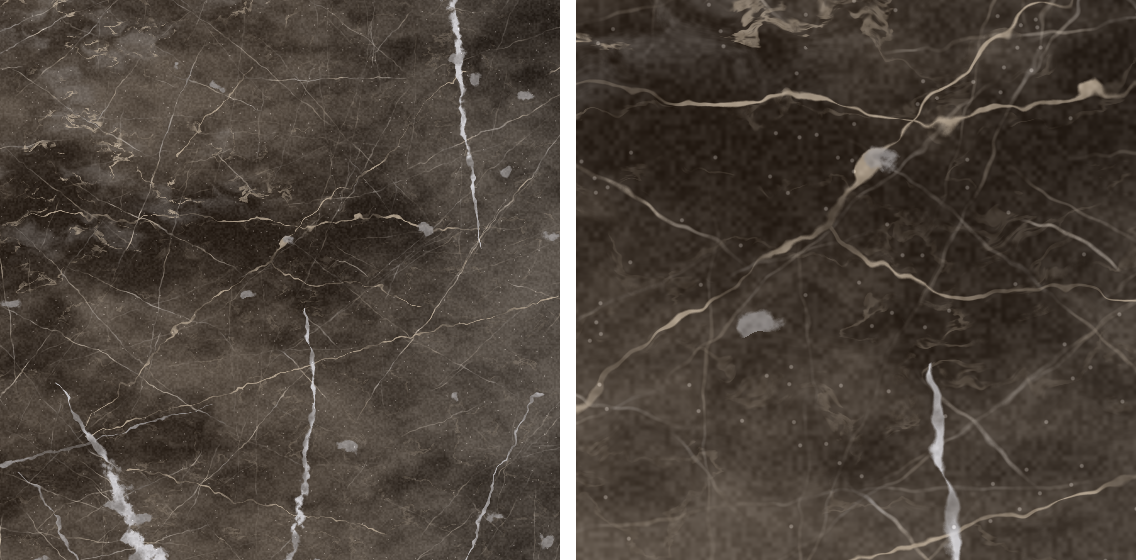
Left, the full canvas; right, a detail of the centre.
Write a three.js fragment shader that draws this texture.

```glsl
// Dark brown marble with clouded ground, crisp broken tan cracks and bold white veins.
#define DARK vec3(0.160, 0.126, 0.098)
#define LIGHT vec3(0.385, 0.342, 0.300)
#define TAN vec3(0.690, 0.630, 0.555)
#define GREY vec3(0.540, 0.520, 0.510)
#define WHITE vec3(0.840, 0.835, 0.850)
#define CRACKS 180
#define SOFT 0.0010
#define GRAIN 0.085

varying vec2 vUv;

float hash(vec2 p) {
  vec3 q = fract(p.xyx * 0.1031);
  q += dot(q, q.yzx + 33.33);
  return fract((q.x + q.y) * q.z);
}

vec2 hash2(vec2 p) { return vec2(hash(p), hash(p + 57.3)); }

float noise(vec2 p) {
  vec2 i = floor(p), f = fract(p);
  f = f * f * (3.0 - 2.0 * f);
  return mix(mix(hash(i), hash(i + vec2(1, 0)), f.x),
             mix(hash(i + vec2(0, 1)), hash(i + 1.0), f.x), f.y);
}

vec2 wander(vec2 p) { return vec2(noise(p), noise(p + 40.0)) - 0.5; }

float fbm(vec2 p) {
  float sum = 0.0, amp = 0.5;
  for (int i = 0; i < 6; i++) {
    sum += amp * noise(p);
    p = mat2(1.6, 1.2, -1.2, 1.6) * p + 7.1;
    amp *= 0.53;
  }
  return sum;
}

// Cellular noise: distance to the nearest point and the id of its cell.
vec2 cells(vec2 p) {
  vec2 near = vec2(9.0, 0.0);
  for (int y = -1; y <= 1; y++)
    for (int x = -1; x <= 1; x++) {
      vec2 c = floor(p) + vec2(x, y);
      float d = length(c + hash2(c) - p);
      if (d < near.x) near = vec2(d, hash(c + 11.7));
    }
  return near;
}

// Tapered stroke from s.xy to s.zw with half widths wa and wb and a ragged edge.
float vein(vec2 p, vec4 s, float wa, float wb, float rag) {
  vec2 d = s.zw - s.xy;
  float t = clamp(dot(p - s.xy, d) / dot(d, d), 0.0, 1.0);
  float w = mix(wa, wb, t);
  float dist = length(p - s.xy - d * t) + (rag - 0.5) * w * 3.0;
  return 1.0 - smoothstep(w * 0.4, w + SOFT, dist);
}

// Scattered hairline cracks in four directions: x is the line, y its haze.
vec2 cracks(vec2 p) {
  vec2 sum = vec2(0.0);
  for (int i = 0; i < CRACKS; i++) {
    float k = float(i), family = mod(k, 4.0);
    vec2 s = hash2(vec2(k, 91.0)), q = p - hash2(vec2(k, 3.0)) * 1.1 + 0.05;
    float angle = family < 1.0 ? 0.88 : family < 2.0 ? 0.2 : family < 3.0 ? -0.62 : 1.45;
    angle += (s.x - 0.5) * 0.6;
    vec2 dir = vec2(cos(angle), sin(angle));
    float u = dot(q, dir), v = dot(q, vec2(-dir.y, dir.x));
    v += 0.004 * sin(u * 17.0 + k) + 0.001 * sin(u * 83.0 + k * 2.3);
    float fade = 1.0 - smoothstep(0.5, 1.0, abs(u) / (0.04 + 0.27 * s.y * s.y));
    float power = fade * (0.2 + 0.75 * pow(hash(vec2(k, 17.0)), 3.0));
    float line = power * (1.0 - smoothstep(0.0002, 0.0018, abs(v)));
    sum += vec2(line, 0.25 * power * exp(-abs(v) * 90.0)) * (1.0 - sum);
  }
  return sum;
}

void main() {
  vec2 p = vUv, bend = wander(p * 9.0), jag = wander(p * 38.0), fine = wander(p * 120.0);
  vec2 q = p + bend * 0.022 + jag * 0.010 + fine * 0.005;
  vec2 r = p + bend * 0.040 + jag * 0.016 + fine * 0.006;
  float rag = fbm(p * 55.0), gaps = noise(p * 30.0 + 5.0);

  // Clouded, streaky ground with a dark upper right corner
  float cloud = fbm(p * vec2(3.2, 5.0) + bend * 0.5 + 2.0);
  float mottle = fbm(p * vec2(20.0, 38.0) + jag + 9.0);
  float tone = 0.5 + (cloud - 0.52) * 0.95 + (mottle - 0.52) * 0.42;
  tone -= 0.2 * (1.0 - smoothstep(0.03, 0.2, length(p - vec2(0.95, 0.91))));
  vec3 color = mix(DARK, LIGHT, smoothstep(0.2, 0.85, tone));
  color = mix(color, vec3(dot(color, vec3(0.34))), 0.25 * smoothstep(0.4, 1.0, p.x));

  // Hairline cracks, and curling cream lace banded at the upper left
  vec2 hair = cracks(p + jag * 0.005 + fine * 0.003);
  color = mix(color, GREY, hair.y * 0.3);
  color = mix(color, mix(GREY, TAN, gaps), hair.x * (0.3 + 1.1 * smoothstep(0.3, 0.75, rag)));
  float band = 1.0 - smoothstep(0.02, 0.13, abs(fbm(p * vec2(3.0, 7.0) + 31.0) - 0.52));
  float side = (1.0 - smoothstep(0.3, 0.65, p.x)) * smoothstep(0.4, 0.6, p.y);
  float curl = abs(fbm(r * vec2(13.0, 24.0) + 3.0) - 0.53);
  float lace = (1.0 - smoothstep(0.004, 0.03, curl)) * smoothstep(0.35, 0.65, rag);
  color = mix(color, GREY, band * side * 0.35 * smoothstep(0.4, 0.75, mottle));
  color = mix(color, TAN, lace * (0.14 + band * (0.12 + 0.65 * side)));

  // Long broken tan veins meeting near the middle
  float seam = vein(r, vec4(0.47, 0.54, 0.83, 0.86), 0.0016, 0.0006, rag);
  seam = max(seam, vein(r, vec4(0.47, 0.54, 0.30, 0.40), 0.0016, 0.0012, rag));
  seam = max(seam, vein(r, vec4(0.30, 0.40, 0.15, 0.24), 0.0012, 0.0004, rag));
  seam = max(seam, vein(r, vec4(0.47, 0.54, 0.75, 0.44), 0.0016, 0.0004, rag));
  seam = max(seam, vein(r, vec4(0.0, 0.62, 0.87, 0.60), 0.0010, 0.0014, rag));
  seam = max(seam, vein(q, vec4(0.16, 0.23, 1.0, 0.47), 0.0006, 0.0010, rag));
  seam = max(seam, vein(q, vec4(0.32, 0.72, 0.46, 0.89), 0.0014, 0.0006, rag));
  seam = max(seam, vein(r, vec4(0.25, 0.16, 0.70, 0.06), 0.0012, 0.0006, rag));
  color = mix(color, TAN, seam * (0.3 + 0.65 * smoothstep(0.25, 0.7, gaps)));

  // Bold white veins and a few pale pebbles
  float bold = vein(q, vec4(0.805, 1.01, 0.83, 0.77), 0.0090, 0.0060, rag);
  bold = max(bold, vein(q, vec4(0.83, 0.77, 0.868, 0.56), 0.0045, 0.001, rag));
  bold = max(bold, vein(q, vec4(0.555, 0.45, 0.565, 0.28), 0.002, 0.005, rag));
  bold = max(bold, vein(q, vec4(0.565, 0.28, 0.515, -0.01), 0.004, 0.009, rag));
  bold = max(bold, vein(q, vec4(0.10, 0.33, 0.20, 0.18), 0.001, 0.006, rag));
  bold = max(bold, vein(q, vec4(0.20, 0.17, 0.27, -0.02), 0.014, 0.028, rag));
  bold = max(bold, 0.8 * vein(r, vec4(0.955, 0.31, 0.84, -0.01), 0.002, 0.002, rag));
  bold = max(bold, 0.6 * vein(q, vec4(0.0, 0.17, 0.38, 0.28), 0.003, 0.0005, rag));
  bold = max(bold, 0.6 * vein(q, vec4(0.04, 0.16, 0.15, 0.0), 0.002, 0.003, rag));
  color = mix(color, mix(GREY, WHITE, smoothstep(0.3, 0.6, gaps * 0.5 + rag * 0.5)), bold * 0.92);
  vec2 cell = cells(q * vec2(9.0, 15.0) + 4.0);
  float pebble = step(0.9, cell.y) * (1.0 - smoothstep(0.08, 0.15, cell.x + (rag - 0.5) * 0.35));
  color = mix(color, mix(GREY, WHITE, rag * 0.6), pebble * 0.75);

  // Mineral grain and tiny pale specks
  vec2 speck = cells(p * 130.0);
  color += GRAIN * (noise(p * 330.0) - 0.5);
  color += 0.2 * step(0.95, speck.y) * (1.0 - smoothstep(0.08, 0.22, speck.x));
  gl_FragColor = vec4(color, 1.0);
}
```
